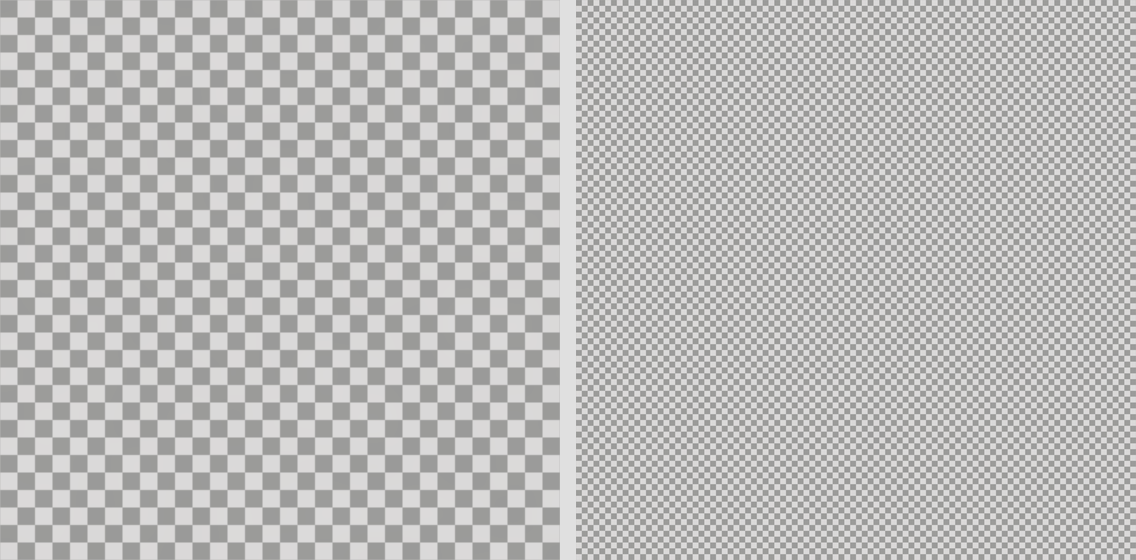
Left, the tile; right, the same tile 3 across and 3 down.
Write a three.js fragment shader that draws this pattern.

```glsl
// Grey checkerboard of 32 by 32 square cells with slightly soft edges.
// Two smoothed square waves, one per axis, are multiplied to pick the tone;
// faint wrapping noise and a tiny shift per cell keep it from being flat.
varying vec2 vUv;

float hash(vec2 p) {
  vec3 q = fract(p.xyx * vec3(0.1031, 0.1030, 0.0973));
  q += dot(q, q.yzx + 33.33);
  return fract((q.x + q.y) * q.z);
}

// Value noise that wraps after a whole number of lattice steps.
float wrapNoise(vec2 p, float period) {
  vec2 i = floor(p);
  vec2 f = smoothstep(0.0, 1.0, fract(p));
  vec2 a = mod(i, period);
  vec2 b = mod(i + 1.0, period);
  return mix(mix(hash(a), hash(vec2(b.x, a.y)), f.x),
             mix(hash(vec2(a.x, b.y)), hash(b), f.x), f.y);
}

// Square wave of period 2 from +1 to -1, with ramps of the given half width.
vec2 softSquare(vec2 p, vec2 halfWidth) {
  vec2 signedDist = 0.5 - abs(mod(p + 0.5, 2.0) - 1.0);
  return 2.0 * smoothstep(-halfWidth, halfWidth, -signedDist) - 1.0;
}

void main() {
  const float CELLS = 32.0;
  vec2 p = vUv * CELLS;

  // Checker: equal signs give a light cell, opposite signs a dark one
  vec2 wave = softSquare(p, max(vec2(0.06), fwidth(p)));
  float light = 0.5 + 0.5 * wave.x * wave.y;
  vec3 color = mix(vec3(0.608, 0.608, 0.602), vec3(0.857, 0.852, 0.851), light);

  // Faint broad mottling and tone shift per cell
  color += 0.008 * (wrapNoise(vUv * 12.0, 12.0) - 0.5);
  color += 0.005 * (hash(mod(floor(p), CELLS) + 7.0) - 0.5);

  gl_FragColor = vec4(color, 1.0);
}
```
